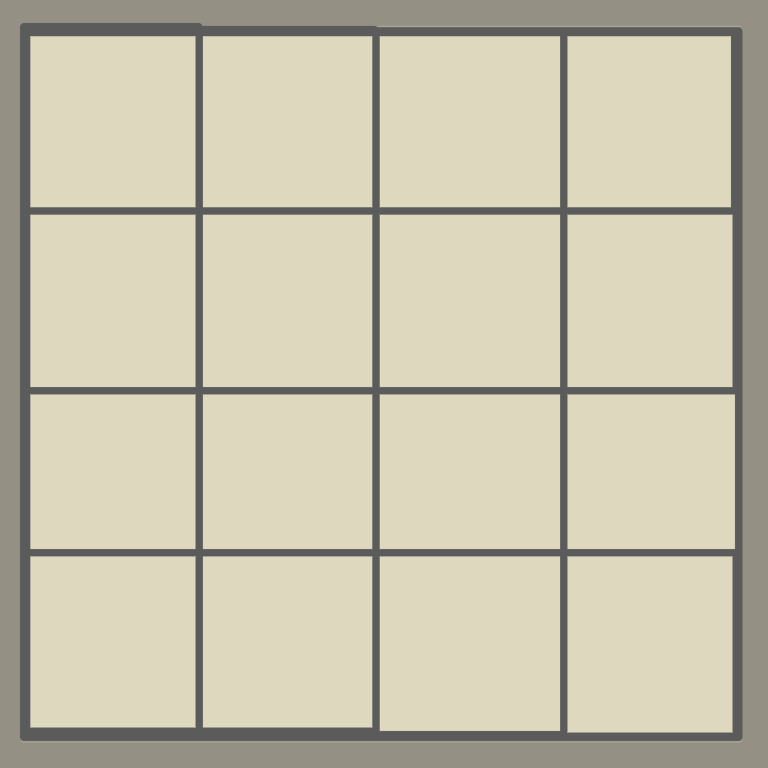
This pattern is drawn by a WebGL 2 fragment shader. Its source:

```glsl
#version 300 es
precision highp float;

uniform vec2 u_resolution;
out vec4 fragColor;

const vec3 WALL_COLOR = vec3(0.582, 0.569, 0.516);
const vec3 BAR_COLOR  = vec3(0.357, 0.357, 0.359);
const vec3 PANE_COLOR = vec3(0.867, 0.847, 0.745);
const vec3 RIM_COLOR  = vec3(0.70, 0.69, 0.62);

// Bar centres between the panes, left to right and bottom to top
const vec3 BARS_X = vec3(0.2594, 0.4896, 0.7341);
const vec3 BARS_Y = vec3(0.2803, 0.4912, 0.7253);
const float BAR_HALF_WIDTH = 0.0048;

// Outer limits of the panes; two sides vary by column or row
const float PANE_LEFT = 0.0395;
const float PANE_TOP  = 0.9528;
const vec4 PANE_BOTTOMS = vec4(0.0527, 0.0527, 0.0482, 0.0462);
const vec4 PANE_RIGHTS  = vec4(0.9538, 0.9570, 0.9538, 0.9518);

// Frame silhouette: nested boxes whose tops step down to the right
const vec2 FRAME_CORNER = vec2(0.0260, 0.0352);
const vec3 FRAME_RIGHTS = vec3(0.2637, 0.4925, 0.9668);
const vec3 FRAME_TOPS   = vec3(0.9701, 0.9663, 0.9645);
const float FRAME_ROUNDING = 0.0055;

const float RIM_OFFSET = 0.0012;
const float RIM_WIDTH = 0.0016;
const float RIM_STRENGTH = 0.65;
const float EDGE_SOFTNESS = 0.0018;

float boxDistance(vec2 p, vec2 low, vec2 high, float rounding) {
    vec2 q = abs(p - 0.5 * (low + high)) - 0.5 * (high - low) + rounding;
    return length(max(q, 0.0)) + min(max(q.x, q.y), 0.0) - rounding;
}

float frameDistance(vec2 p) {
    float d = 1.0;
    for (int i = 0; i < 3; i++) {
        vec2 high = vec2(FRAME_RIGHTS[i], FRAME_TOPS[i]);
        d = min(d, boxDistance(p, FRAME_CORNER, high, FRAME_ROUNDING));
    }
    return d;
}

float paneDistance(vec2 p) {
    float d = 1.0;
    for (int row = 0; row < 4; row++) {
        for (int col = 0; col < 4; col++) {
            vec2 low = vec2(PANE_LEFT, PANE_BOTTOMS[col]);
            vec2 high = vec2(PANE_RIGHTS[row], PANE_TOP);
            if (col > 0) low.x = BARS_X[col - 1] + BAR_HALF_WIDTH;
            if (row > 0) low.y = BARS_Y[row - 1] + BAR_HALF_WIDTH;
            if (col < 3) high.x = BARS_X[col] - BAR_HALF_WIDTH;
            if (row < 3) high.y = BARS_Y[row] - BAR_HALF_WIDTH;
            d = min(d, boxDistance(p, low, high, 0.0));
        }
    }
    return d;
}

float coverage(float d, float softness) {
    return 1.0 - smoothstep(-0.5 * softness, 0.5 * softness, d);
}

void main() {
    float side = min(u_resolution.x, u_resolution.y);
    vec2 p = (gl_FragCoord.xy - 0.5 * u_resolution) / side + 0.5;
    float softness = max(EDGE_SOFTNESS, 1.2 / side);
    float frame = frameDistance(p);

    // Wall with a faint light rim below the frame and over its lower top edge
    float rim = coverage(abs(frame - RIM_OFFSET) - 0.5 * RIM_WIDTH, softness);
    float below = step(p.y, FRAME_CORNER.y);
    float above = step(FRAME_TOPS.z, p.y) * step(FRAME_RIGHTS.y, p.x);
    vec3 color = mix(WALL_COLOR, RIM_COLOR, rim * RIM_STRENGTH * max(below, above));

    // Frame and bars, then the panes
    color = mix(color, BAR_COLOR, coverage(frame, softness));
    color = mix(color, PANE_COLOR, coverage(paneDistance(p), softness));
    fragColor = vec4(color, 1.0);
}
```
